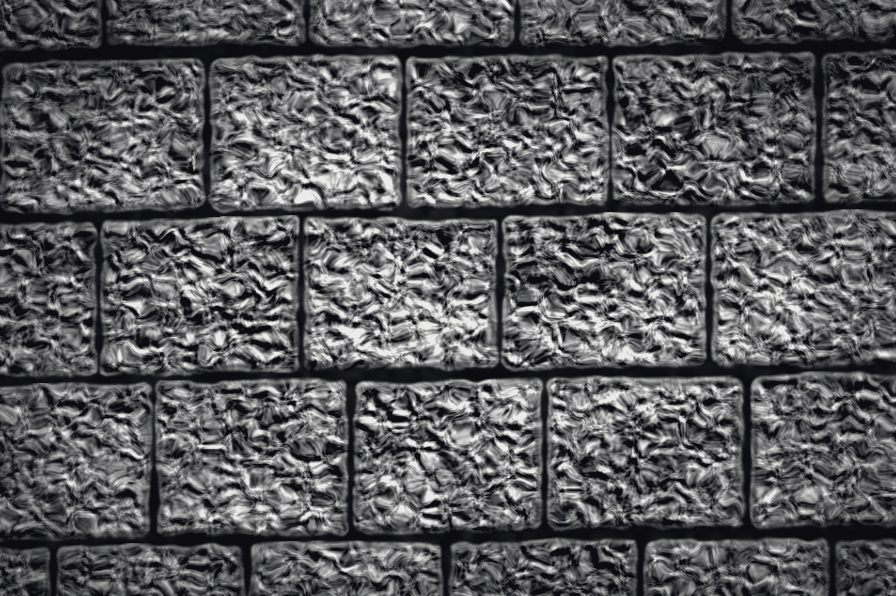
This texture is drawn by a WebGL 1 fragment shader. Its source:

```glsl
precision highp float;
// Wall of rough grey granite blocks in staggered courses with dark open joints.

uniform vec2 u_resolution;

// Lengths are in canvas heights.
#define ROW_PITCH 0.272
#define ROW_BASE 0.096
#define ROW_TILT 0.012
#define BLOCK_PITCH 0.326
#define PITCH_GROWTH 0.006
#define JOINT_JITTER 0.06
#define JOINT_WIDTH 0.0035
#define CORNER_RADIUS 0.018
#define CHIP_SCALE vec2(62.0, 84.0)
#define CHIP_CONTRAST 1.45
#define STONE_TONE 0.45
#define VIGNETTE 0.55

float hash(vec2 p) {
  return fract(sin(dot(p, vec2(127.1, 311.7))) * 43758.5453);
}

float noise(vec2 p) {
  vec2 i = floor(p);
  vec2 f = fract(p);
  f = f * f * (3.0 - 2.0 * f);
  return mix(mix(hash(i), hash(i + vec2(1.0, 0.0)), f.x),
             mix(hash(i + vec2(0.0, 1.0)), hash(i + 1.0), f.x), f.y);
}

float fbm(vec2 p) {
  float sum = 0.0;
  float weight = 0.52;
  for (int i = 0; i < 3; i++) {
    sum += weight * noise(p);
    p = mat2(1.7, 1.1, -1.1, 1.7) * p + 17.3;
    weight *= 0.6;
  }
  return sum;
}

float roundedBox(vec2 p, vec2 halfSize, float radius) {
  vec2 q = abs(p) - halfSize + radius;
  return length(max(q, 0.0)) + min(max(q.x, q.y), 0.0) - radius;
}

float jointShift(float col, float row) {
  return JOINT_JITTER * hash(vec2(col, row) + 3.7);
}

// Curled flakes, lit from above: height difference of a warped noise.
float chips(vec2 p) {
  vec2 warp = vec2(noise(p * 38.0), noise(p * 38.0 + 51.0)) - 0.5;
  vec2 w = p * CHIP_SCALE + 1.6 * warp;
  return fbm(w) - fbm(w + vec2(0.35, 0.75));
}

void main() {
  vec2 uv = gl_FragCoord.xy / u_resolution;
  vec2 p = gl_FragCoord.xy / u_resolution.y;
  float pixel = 1.0 / u_resolution.y;

  // Courses, slightly tilted and wavy
  vec2 q = p;
  q.y -= ROW_TILT * (p.x - 0.75) + 0.008 * (noise(p * 4.0) - 0.5);
  float course = (q.y - ROW_BASE) / ROW_PITCH;
  float row = floor(course) + 1.0;
  float y = (fract(course) - 0.5) * ROW_PITCH;

  // Blocks along the course, with uneven joints
  float pitch = BLOCK_PITCH + PITCH_GROWTH * row;
  float offset = 0.24 + 0.5 * row + 0.23 * step(1.5, row);
  float u = q.x / pitch - offset;
  float col = floor(u);
  if (fract(u) < jointShift(col, row)) col -= 1.0;
  float left = col + jointShift(col, row);
  float right = col + 1.0 + jointShift(col + 1.0, row);
  vec2 block = vec2(col, row);

  // Block outline with worn edges
  vec2 local = vec2((u - 0.5 * (left + right)) * pitch, y);
  float settle = 0.004 * hash(block + 9.1);
  vec2 halfSize = vec2(0.5 * (right - left) * pitch, 0.5 * ROW_PITCH - settle);
  halfSize -= JOINT_WIDTH * vec2(0.8, 1.2);
  local.y -= 0.003;
  float radius = CORNER_RADIUS * (0.6 + 0.8 * hash(block + 5.3));
  float d = roundedBox(local, halfSize, radius);
  d += 0.007 * (noise(p * 45.0) - 0.5) + 0.006 * (noise(p * 14.0) - 0.5);
  float inside = -d;

  // Split face: flakes, blotches and a tone for each block
  float flakes = chips(p);
  float blotch = fbm(p * vec2(9.0, 15.0)) - 0.5;
  float blockTone = 0.10 * (hash(block + 1.9) - 0.5);
  float lowerGlow = -0.35 * local.y;
  float face = STONE_TONE + CHIP_CONTRAST * flakes + 0.45 * blotch
             + blockTone + lowerGlow + 0.16 * (noise(p * 190.0) - 0.5);

  // Smoother margin: pale above, shaded below
  float height = local.y / halfSize.y;
  float margin = 0.29 + 0.55 * flakes + 0.3 * blotch;
  margin += 0.16 * smoothstep(0.75, 1.0, height);
  margin -= 0.14 * smoothstep(0.75, 1.0, -height);
  margin += 0.14 * exp(-pow((inside - 0.006) / 0.0035, 2.0));
  float faceMask = smoothstep(0.006, 0.017, inside + 0.008 * (noise(p * 60.0) - 0.5));
  float stone = mix(margin, face, faceMask);

  // Joint, vignette and tint
  float joint = 0.04 + 0.10 * noise(p * 70.0) * noise(p * 22.0);
  float cover = smoothstep(-pixel, pixel + 0.003, inside);
  float tone = mix(joint, stone, cover);
  float reach = length((uv - vec2(0.52, 0.48)) * 2.0);
  tone *= 1.08 - VIGNETTE * smoothstep(0.3, 1.5, reach);
  tone = clamp(tone, 0.045, 0.92);
  vec3 tint = mix(vec3(-0.004, -0.002, 0.018), vec3(0.004, 0.004, -0.008), tone);
  gl_FragColor = vec4(tone + tint, 1.0);
}
```
